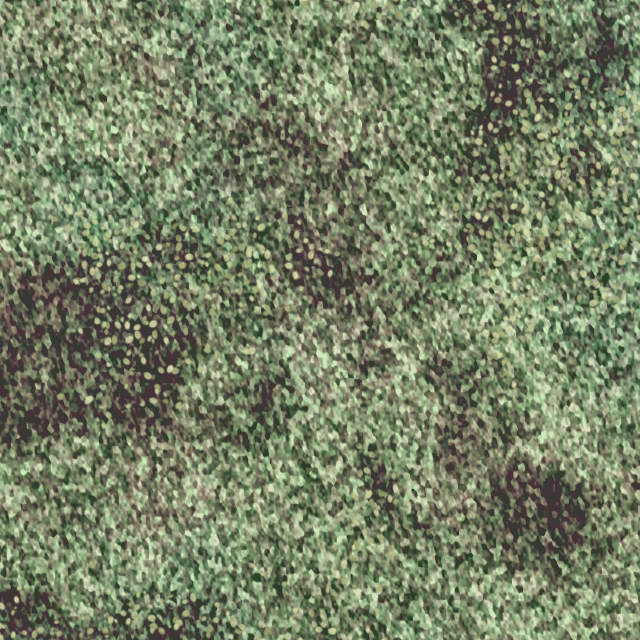
Give the GLSL for this texture, as a Shadertoy shader.

```glsl
// Mossy ground seen from above: fine green leaflets, bare dark soil and clusters of pale leaves.

float hash(vec2 p) {
    vec3 q = fract(p.xyx * 0.1031);
    q += dot(q, q.yzx + 33.33);
    return fract((q.x + q.y) * q.z);
}

vec2 hash2(vec2 p) {
    return vec2(hash(p + 17.3), hash(p + 71.9));
}

float noise(vec2 p) {
    vec2 i = floor(p), f = fract(p);
    f = f * f * (3.0 - 2.0 * f);
    return mix(mix(hash(i), hash(i + vec2(1, 0)), f.x),
               mix(hash(i + vec2(0, 1)), hash(i + vec2(1, 1)), f.x), f.y);
}

float fbm(vec2 p) {
    float sum = 0.0, gain = 0.5;
    for (int i = 0; i < 5; i++) {
        sum += gain * noise(p);
        p = mat2(1.6, 1.2, -1.2, 1.6) * p + 5.7;
        gain *= 0.5;
    }
    return sum / 0.97;
}

// Soft cells, each with its own brightness
float leaflets(vec2 p) {
    vec2 cell = floor(p);
    float sum = 0.0, total = 0.0;
    for (int y = -1; y <= 1; y++)
    for (int x = -1; x <= 1; x++) {
        vec2 id = cell + vec2(x, y);
        vec2 d = p - id - hash2(id);
        float weight = exp(-9.0 * dot(d, d));
        sum += weight * hash(id + 3.1);
        total += weight;
    }
    return sum / total;
}

// Scattered oval leaves: x is coverage, y is the brightness of the top leaf
vec2 paleLeaves(vec2 p, float density) {
    vec2 cell = floor(p), leaf = vec2(0.0, 0.5);
    for (int y = -1; y <= 1; y++)
    for (int x = -1; x <= 1; x++) {
        vec2 id = cell + vec2(x, y);
        vec2 d = p - id - hash2(id + 9.0);
        float angle = 6.2832 * hash(id + 41.0);
        d = mat2(cos(angle), sin(angle), -sin(angle), cos(angle)) * d;
        float radius = mix(0.3, 0.56, hash(id + 23.0));
        float cover = 1.0 - smoothstep(radius - 0.25, radius + 0.08, length(d * vec2(1.0, 1.35)));
        float chance = hash(id + 57.0);
        cover *= smoothstep(chance, chance + 0.08, density);
        if (cover > leaf.x) leaf = vec2(cover, hash(id + 83.0));
    }
    return leaf;
}

void mainImage(out vec4 fragColor, in vec2 fragCoord) {
    vec2 uv = fragCoord / iResolution.y;

    // Broad patches
    float cluster = smoothstep(0.5, 0.72, fbm(uv * 5.0 + 12.0));
    float soil = smoothstep(0.57, 0.74, fbm(uv * 5.5 + 40.0) + 0.1 * cluster);
    float brown = smoothstep(0.42, 0.68, fbm(uv * 4.0 + 77.0));
    float teal = smoothstep(0.45, 0.7, fbm(uv * 6.0 + 103.0));

    // Fine upright grain
    vec2 grainUv = uv + vec2(0.15 * uv.y, 0.0);
    float tone = 0.52 + 0.85 * (leaflets(grainUv * vec2(140, 98)) - 0.5);
    tone += 0.55 * (noise(grainUv * vec2(250, 180)) - 0.5);
    tone += 0.45 * (fbm(uv * 14.0 + 150.0) - 0.5);
    tone -= 0.38 * soil + 0.06 * cluster;

    // Shade beside the pale leaves
    float density = 0.02 + 0.62 * cluster;
    vec2 leafUv = uv * vec2(72, 64);
    tone -= 0.24 * paleLeaves(leafUv + vec2(0.35, 0.3), density).x;
    tone = clamp(tone, 0.0, 1.05);

    // Moss colour, from shadow to lit tips
    vec3 moss = vec3(0.49, 0.55, 0.41);
    moss = mix(moss, vec3(0.44, 0.56, 0.44), 0.7 * teal);
    moss = mix(moss, vec3(0.53, 0.51, 0.41), 0.75 * brown);
    vec3 shadow = mix(vec3(0.19, 0.23, 0.16), vec3(0.24, 0.21, 0.21), max(soil, 0.5 * brown));
    vec3 color = tone < 0.5 ? mix(shadow, moss, 2.0 * tone)
                            : mix(moss, vec3(0.80, 0.87, 0.71), 2.0 * tone - 1.0);

    // Small shifts between green and rose
    float tint = noise(grainUv * vec2(120, 85) + 200.0) - 0.5;
    color += tint * vec3(0.09, -0.04, 0.03);

    // Pale leaves on top
    vec2 leaf = paleLeaves(leafUv, density);
    vec3 leafColor = mix(vec3(0.62, 0.65, 0.44), vec3(0.89, 0.90, 0.69), leaf.y);
    leafColor += 0.16 * (noise(uv * 190.0) - 0.5);
    color = mix(color, leafColor, 0.85 * leaf.x);

    fragColor = vec4(clamp(color, 0.0, 1.0), 1.0);
}
```
